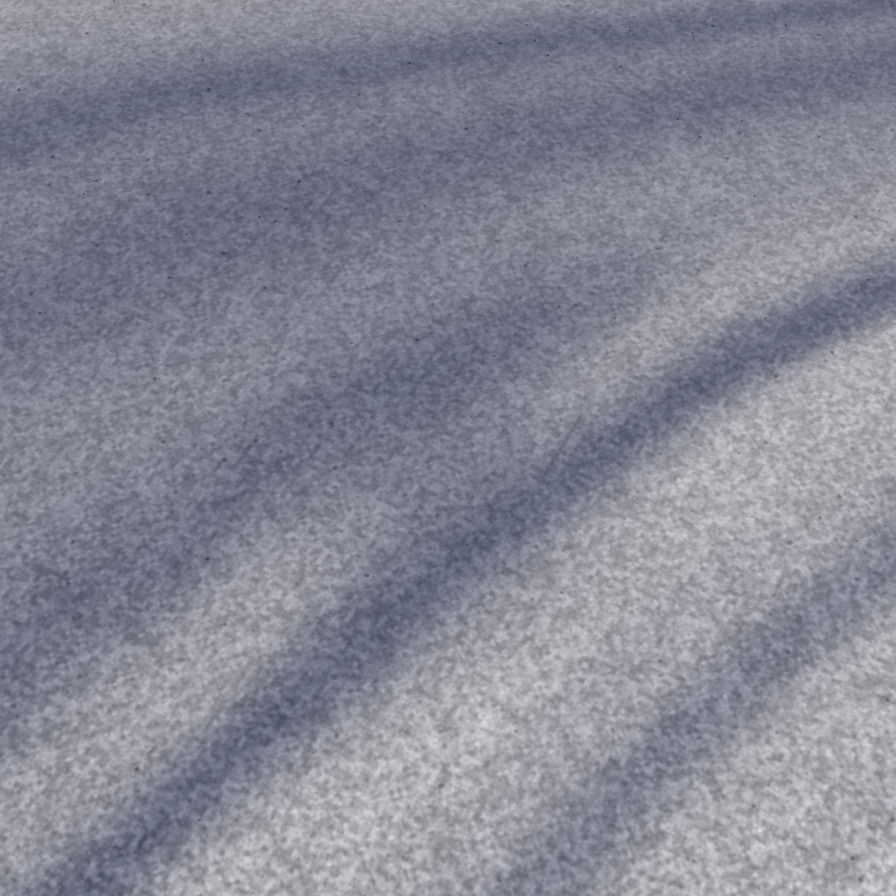
Reproduce this texture procedurally as a WebGL 2 fragment shader.

```glsl
#version 300 es
precision highp float;

uniform vec2 u_resolution;
out vec4 fragColor;

#define SHADE_COLOR vec3(0.370, 0.386, 0.468)
#define SUN_COLOR vec3(0.685, 0.685, 0.702)
#define HORIZON 3.0
#define GRAIN_SCALE 150.0
#define GRAIN_CONTRAST 0.21
#define MOTTLE_CONTRAST 0.055
#define SPECK_SCALE 34.0
#define EDGE_WOBBLE 0.07
#define PATCHINESS 0.22

float hash(vec2 p) {
    vec3 q = fract(vec3(p.xyx) * 0.1031);
    q += dot(q, q.yzx + 33.33);
    return fract((q.x + q.y) * q.z);
}

// Smooth value noise centred on zero
float noise(vec2 p) {
    vec2 cell = floor(p), f = fract(p);
    f = f * f * (3.0 - 2.0 * f);
    float low = mix(hash(cell), hash(cell + vec2(1, 0)), f.x);
    float high = mix(hash(cell + vec2(0, 1)), hash(cell + vec2(1, 1)), f.x);
    return mix(low, high, f.y) - 0.5;
}

mat2 rotation(float angle) {
    float c = cos(angle), s = sin(angle);
    return mat2(c, s, -s, c);
}

// Slanting lanes that fan out toward the lower left
float laneCoord(vec2 uv) {
    float spread = 1.0 - 0.95 * uv.x + 0.3 * uv.x * uv.x;
    return (1.0 - uv.y + 0.05 * uv.x) / spread;
}

// Share of sunlight left between the soft shadow bands
float sunlight(vec2 uv) {
    // Each band: lane position, half width, depth, right end
    const vec4 bands[5] = vec4[5](
        vec4(0.15, 0.05, 0.80, 2.0),
        vec4(0.34, 0.11, 0.72, 2.0),
        vec4(0.72, 0.11, 0.75, 0.7),
        vec4(1.08, 0.11, 0.90, 2.0),
        vec4(1.90, 0.20, 0.58, 2.0));

    float lane = laneCoord(uv);
    float wobble = noise(vec2(uv.x * 5.0, lane * 4.0) + 7.0)
                 + 0.5 * noise(vec2(uv.x * 11.0, lane * 9.0) + 31.0);
    float wavy = lane + EDGE_WOBBLE * wobble * min(lane + 0.2, 1.0);

    float sun = mix(0.47, 0.92, smoothstep(0.4, 1.2, lane));
    sun += 0.2 * (1.0 - smoothstep(0.0, 0.13, lane)) * (1.0 - uv.x);
    for (int i = 0; i < 5; i++) {
        vec4 band = bands[i];
        float offset = (wavy - band.x) / band.y;
        float fade = 1.0 - smoothstep(band.w - 0.15, band.w + 0.15, uv.x);
        sun *= 1.0 - band.z * fade * exp(-offset * offset);
    }

    // Broad penumbra joining the middle bands
    vec2 middle = uv - vec2(0.50, 0.48);
    sun *= 1.0 - 0.6 * exp(-dot(middle, middle) / 0.03);

    float patches = noise(vec2(uv.x * 4.0, lane * 7.0) + 53.0);
    return clamp(sun * (1.0 + PATCHINESS * patches) + 0.02, 0.0, 1.0);
}

// Sparse round specks: x is dark pits, y is pale chips
vec2 specks(vec2 p) {
    vec2 cell = floor(p);
    vec2 centre = 0.25 + 0.5 * vec2(hash(cell + 11.0), hash(cell + 47.0));
    float radius = mix(0.07, 0.14, hash(cell + 83.0));
    float dotMask = 1.0 - smoothstep(0.4 * radius, 1.3 * radius, length(fract(p) - centre));
    float kind = hash(cell + 129.0);
    return dotMask * vec2(step(kind, 0.06), step(0.93, kind));
}

void main() {
    vec2 uv = gl_FragCoord.xy / u_resolution;

    // Ground plane seen at a slant, finer toward the top
    vec2 ground = HORIZON * vec2(uv.x - 0.5, HORIZON) / (HORIZON - uv.y);
    float nearness = 1.0 - uv.y;

    float sun = sunlight(uv);
    vec3 color = mix(SHADE_COLOR, SUN_COLOR, sun);

    // Asphalt grain at two sizes over a coarser mottle
    float grain = noise(rotation(0.5) * ground * GRAIN_SCALE)
                + 0.55 * noise(rotation(1.2) * ground * GRAIN_SCALE * 1.8);
    float mottle = noise(rotation(0.8) * ground * GRAIN_SCALE * 0.35);
    float strength = mix(0.55, 1.0, nearness) * mix(0.75, 1.05, sun);
    color += GRAIN_CONTRAST * strength * grain + MOTTLE_CONTRAST * mottle;

    vec2 speck = specks(rotation(0.3) * ground * SPECK_SCALE);
    color -= 0.13 * speck.x;
    color += vec3(0.10, 0.095, 0.085) * speck.y * nearness;

    fragColor = vec4(clamp(color, 0.0, 1.0), 1.0);
}
```
